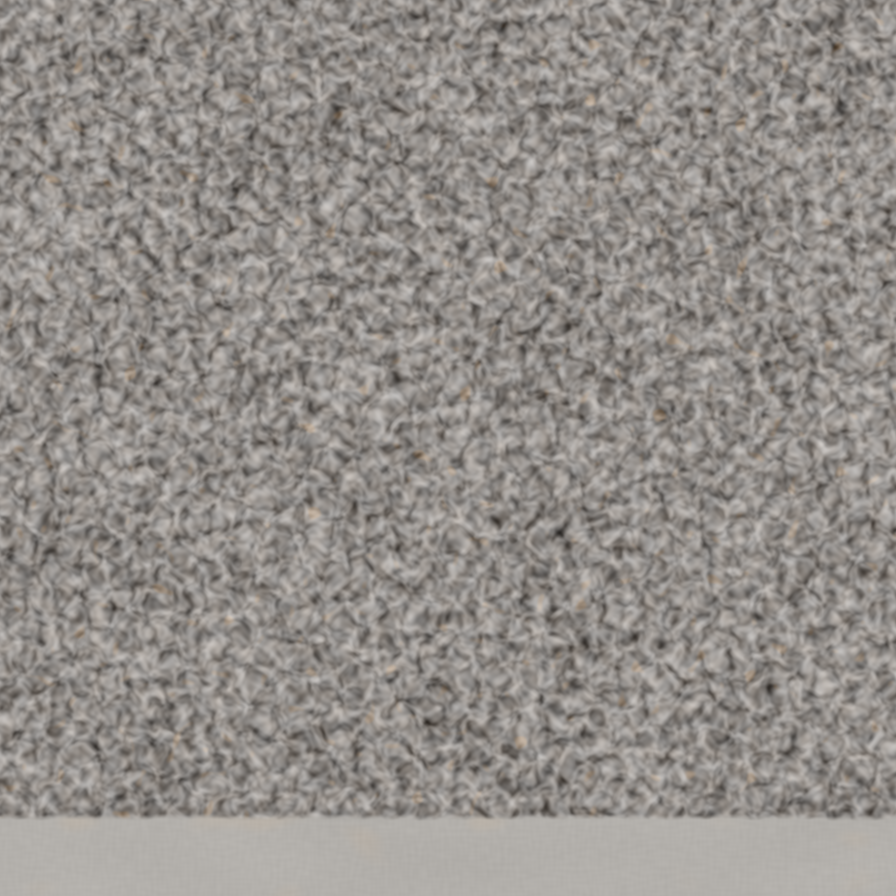
Write a WebGL 2 fragment shader that draws this texture.

```glsl
#version 300 es
precision highp float;
// Softly focused grey granite above a pale, finely woven ledge.

uniform vec2 u_resolution;
out vec4 fragColor;

const float LEDGE_TOP = 0.088;
const vec3 WARM_CAST = vec3(0.018, 0.0, -0.016);
const vec3 LEDGE_COLOR = vec3(0.70, 0.688, 0.67);
const vec3 TAN_TINT = vec3(0.055, 0.012, -0.035);

// Integer hash giving a value in 0..1
float hash(vec2 cell, float seed) {
    uvec2 q = uvec2(ivec2(cell) + 4096);
    uint h = q.x * 73856093u ^ q.y * 19349663u ^ uint(seed) * 83492791u;
    h = (h ^ (h >> 16)) * 0x7feb352du;
    h = (h ^ (h >> 15)) * 0x846ca68bu;
    h ^= h >> 16;
    return float(h >> 8) / 16777216.0;
}

float cornerSlope(vec2 cell, vec2 offset, float seed) {
    float angle = 6.28319 * hash(cell, seed);
    return dot(vec2(cos(angle), sin(angle)), offset);
}

// Gradient noise, roughly -0.7..0.7
float gradientNoise(vec2 p, float seed) {
    vec2 i = floor(p);
    vec2 f = p - i;
    vec2 w = f * f * f * (f * (f * 6.0 - 15.0) + 10.0);
    vec2 e = vec2(1.0, 0.0);
    float low = mix(cornerSlope(i, f, seed), cornerSlope(i + e, f - e, seed), w.x);
    float high = mix(cornerSlope(i + e.yx, f - e.yx, seed),
                     cornerSlope(i + 1.0, f - 1.0, seed), w.x);
    return mix(low, high, w.y);
}

vec2 rotate(vec2 p, float angle) {
    float c = cos(angle), s = sin(angle);
    return vec2(c * p.x - s * p.y, s * p.x + c * p.y);
}

// Mineral grains: three rotated octaves over broad, faint clouds
float grainField(vec2 p) {
    vec2 warp = vec2(gradientNoise(p * 45.0, 1.0), gradientNoise(p * 45.0, 2.0));
    vec2 q = p + warp * 0.006;
    float sum = 0.18 * gradientNoise(p * 9.0, 3.0);
    float frequency = 38.0;
    for (int k = 0; k < 3; k++) {
        float weight = k == 0 ? 0.36 : (k == 1 ? 0.80 : 0.58);
        float angle = 0.5 + 0.9 * float(k);
        sum += weight * gradientNoise(rotate(q, angle) * frequency, 4.0 + float(k));
        frequency *= 1.85;
    }
    return sum;
}

// Sparse soft spots where the noise peaks
float flecks(vec2 p, float frequency, float threshold, float seed) {
    float n = gradientNoise(rotate(p, 0.4) * frequency, seed);
    return smoothstep(threshold, threshold + 0.2, n);
}

vec3 granite(vec2 p) {
    float grain = grainField(p);
    float tone = 0.552 + 0.345 * grain - 0.10 * grain * grain;
    tone += 0.07 * flecks(p, 42.0, 0.42, 11.0);
    tone -= 0.07 * flecks(p, 55.0, 0.40, 12.0);
    vec3 color = vec3(tone) + WARM_CAST;
    color += TAN_TINT * flecks(p, 48.0, 0.36, 13.0);
    color += vec3(-0.5, 0.0, 0.5) * 0.035 * gradientNoise(p * 60.0, 14.0);
    return color;
}

vec3 ledge(vec2 p) {
    float weave = gradientNoise(p * vec2(240.0, 60.0), 21.0)
                + gradientNoise(p * vec2(60.0, 240.0), 22.0);
    float shade = gradientNoise(p * vec2(6.0, 14.0), 23.0);
    float stain = smoothstep(0.25, 0.6, gradientNoise(p * vec2(11.0, 18.0), 24.0));
    return LEDGE_COLOR + 0.014 * weave + 0.02 * shade + 0.5 * TAN_TINT * stain;
}

void main() {
    vec2 p = gl_FragCoord.xy / u_resolution.y;

    // Slightly uneven joint with a thin shadow on the stone side
    float height = p.y - LEDGE_TOP - 0.003 * gradientNoise(p * vec2(50.0, 8.0), 31.0);
    float stoneMask = smoothstep(-0.004, 0.004, height);
    float shadow = exp(-pow((height - 0.005) / 0.005, 2.0));

    vec3 stone = granite(p) - 0.06 * shadow;
    vec3 color = mix(ledge(p), stone, stoneMask);
    fragColor = vec4(clamp(color, 0.0, 1.0), 1.0);
}
```
